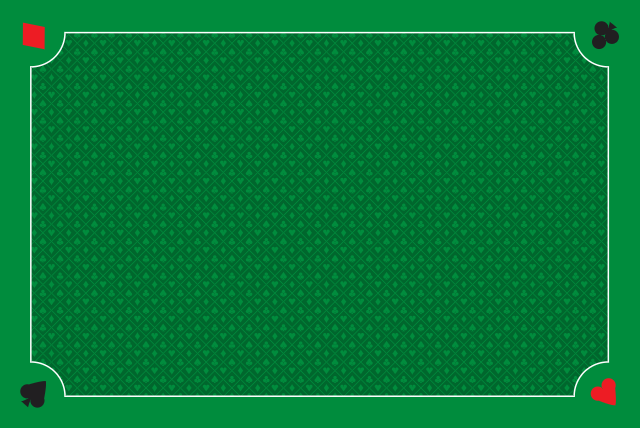
Write a Shadertoy shader that draws this pattern.

```glsl
// Green card-table felt: a white frame with scooped corners holds a lattice
// of thin diagonals with a small suit symbol in every cell; four large suit
// symbols sit in the corners. All shapes are distance functions.

const vec2  CANVAS       = vec2(768.0, 512.0);   // design units
const vec3  FELT         = vec3(0.0, 0.55, 0.24);
const vec3  DARK_FELT    = vec3(0.0, 0.405, 0.177);
const vec3  RED          = vec3(0.93, 0.11, 0.14);
const vec3  BLACK        = vec3(0.13, 0.12, 0.13);
const vec3  WHITE        = vec3(1.0);
const vec2  FRAME_CENTER = vec2(383.5, 255.5);
const vec2  FRAME_HALF   = vec2(346.5, 217.5);
const float SCOOP_RADIUS = 41.0;
const float FRAME_WIDTH  = 1.8;
const float PITCH        = 20.62;                // lattice period
const vec2  LATTICE_ORIGIN = vec2(268.0, 316.0);
const float LATTICE_WIDTH  = 0.8;
const float SMALL_SUIT   = 4.0;
const float LARGE_SUIT   = 17.0;

// Suit shapes, roughly one unit from center to tip
float heart(vec2 p) {
    p.x = abs(p.x);
    float lobe = length(p - vec2(0.48, 0.45)) - 0.5;
    float t = clamp((p.y + 0.95) / 1.4, 0.0, 1.0);
    float taper = 0.8 * (p.x - 0.98 * pow(t, 0.8));
    return min(lobe, max(taper, max(p.y - 0.45, -0.95 - p.y)));
}

float stem(vec2 p, float bottom) {
    float t = clamp(1.0 - (p.y - bottom) / 0.8, 0.0, 1.0);
    float side = abs(p.x) - 0.07 - 0.25 * t * t;
    return max(side, max(bottom - p.y, p.y - bottom - 0.9));
}

float spade(vec2 p) {
    return min(heart(vec2(p.x, -p.y)), stem(p, -1.25));
}

float club(vec2 p) {
    float sides = length(vec2(abs(p.x), p.y) - vec2(0.47, -0.35)) - 0.5;
    float top = length(p - vec2(0.0, 0.5)) - 0.5;
    return min(min(sides, top), stem(p, -1.08));
}

float diamond(vec2 p, vec2 halfSize) {
    vec2 q = abs(p) / halfSize;
    return (q.x + q.y - 1.0) / length(1.0 / halfSize);
}

// Negative inside the frame with its concave corners
float scoopedFrame(vec2 p) {
    vec2 q = abs(p - FRAME_CENTER) - FRAME_HALF;
    return max(max(q.x, q.y), SCOOP_RADIUS - length(q));
}

// Local frame of a large symbol whose top points along up
vec2 place(vec2 p, vec2 center, vec2 up) {
    vec2 d = (p - center) / LARGE_SUIT;
    up = normalize(up);
    return vec2(dot(d, vec2(up.y, -up.x)), dot(d, up));
}

// Diagonal lattice: red suits on the grid points, black suits between them
float lattice(vec2 p) {
    vec2 q = (p - LATTICE_ORIGIN) / PITCH;
    vec2 id = floor(q + 0.5);
    vec2 local = q - id;
    float rim = abs(local.x) + abs(local.y) - 0.5;
    bool between = rim > 0.0;
    if (between) {
        id = floor(q);
        local = q - id - 0.5;
    }
    bool even = mod(id.x + id.y, 2.0) < 0.5;
    vec2 s = local * PITCH / SMALL_SUIT;
    float suit;
    if (between) {
        suit = even ? spade(s - vec2(0.0, 0.15)) : club(s);
    } else {
        suit = even ? heart(s) : diamond(s, vec2(0.78, 1.1));
    }
    float line = abs(rim) * PITCH * 0.7071 - 0.5 * LATTICE_WIDTH;
    return min(line, suit * SMALL_SUIT);
}

void mainImage(out vec4 fragColor, in vec2 fragCoord) {
    vec2 p = fragCoord / iResolution.xy * CANVAS;
    float px = CANVAS.y / iResolution.y;
    #define COVER(d) clamp(0.5 - (d) / px, 0.0, 1.0)

    // Felt, patterned field and frame
    float frame = scoopedFrame(p);
    vec3 field = mix(DARK_FELT, FELT, COVER(lattice(p)));
    vec3 color = mix(FELT, field, COVER(frame));
    color = mix(color, WHITE, COVER(abs(frame) - 0.5 * FRAME_WIDTH));

    // Corner suits
    float redSuits = min(
        diamond(place(p, vec2(40.5, 469.0), vec2(-13.0, 16.0)), vec2(1.0, 1.21)),
        heart(place(p, vec2(728.5, 40.0), vec2(-14.5, 19.0))));
    float blackSuits = min(
        club(place(p, vec2(724.3, 468.4), vec2(-9.0, -11.0))),
        spade(place(p, vec2(44.0, 44.0), vec2(1.0, 1.1))));
    color = mix(color, RED, COVER(redSuits * LARGE_SUIT));
    color = mix(color, BLACK, COVER(blackSuits * LARGE_SUIT));

    fragColor = vec4(color, 1.0);
}
```
